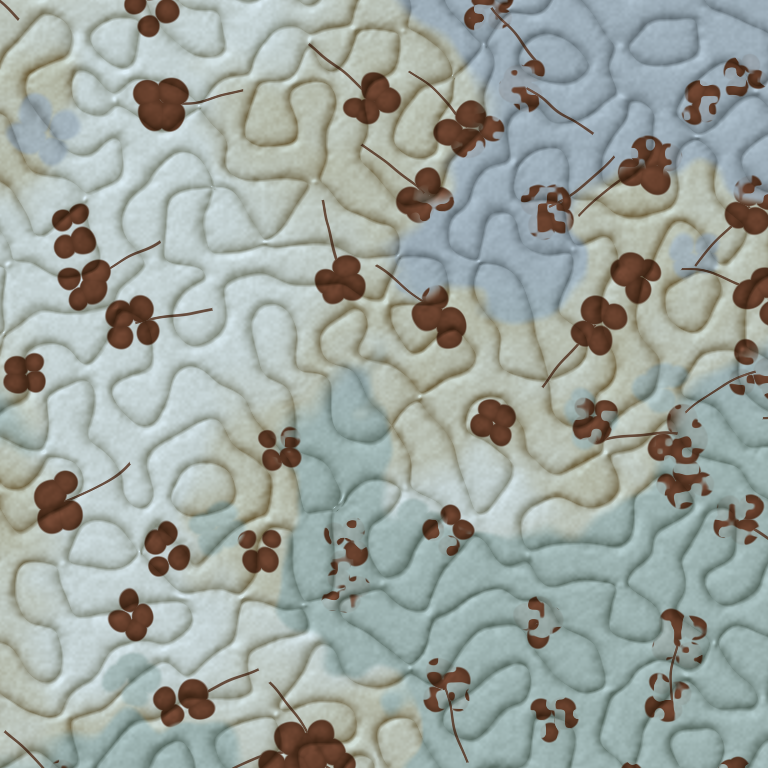
Write a Shadertoy shader that draws this texture.

```glsl
// Meander-quilted cotton in white, cream and blue grey, printed with brown clover blossoms.

const float TAU = 6.2831853;
const float MEANDER_K = TAU * 11.0;          // wave number of the quilting
const vec2 CALM_CENTER = vec2(0.32, 0.60);   // plain white zone
const vec2 TO_LIGHT = vec2(-0.6, 0.8);

const vec3 WHITE_LIGHT = vec3(0.84, 0.90, 0.92);
const vec3 WHITE_SHADE = vec3(0.50, 0.53, 0.48);
const vec3 CREAM_LIGHT = vec3(0.78, 0.82, 0.77);
const vec3 CREAM_SHADE = vec3(0.42, 0.36, 0.22);
const vec3 TEAL_LIGHT = vec3(0.68, 0.77, 0.77);
const vec3 TEAL_SHADE = vec3(0.35, 0.42, 0.39);
const vec3 GREY_LIGHT = vec3(0.68, 0.75, 0.80);
const vec3 GREY_SHADE = vec3(0.38, 0.43, 0.46);
const vec3 BROWN_LIGHT = vec3(0.46, 0.29, 0.21);
const vec3 BROWN_SHADE = vec3(0.22, 0.13, 0.07);

float hash(vec2 p) {
    return fract(sin(dot(p, vec2(127.1, 311.7))) * 43758.5453);
}

float noise(vec2 p) {
    vec2 i = floor(p), f = fract(p);
    f = f * f * (3.0 - 2.0 * f);
    return mix(mix(hash(i), hash(i + vec2(1, 0)), f.x),
               mix(hash(i + vec2(0, 1)), hash(i + vec2(1, 1)), f.x), f.y);
}

vec2 direction(float angle) {
    return vec2(cos(angle), sin(angle));
}

// Random waves of one length: their zero lines are the wandering seams.
// Returns 0 on a seam and 1 on the crest of a lobe.
float seamDistance(vec2 p) {
    float field = 0.0;
    vec2 slope = vec2(0.0);
    for (int i = 0; i < 16; i++) {
        float n = float(i);
        float k = MEANDER_K * mix(0.8, 1.2, hash(vec2(n, 3.0)));
        vec2 wave = k * direction(TAU * (n + hash(vec2(n, 7.0))) / 16.0);
        float phase = dot(wave, p) + TAU * hash(vec2(n, 11.0));
        field += sin(phase);
        slope += wave * cos(phase);
    }
    float crest = MEANDER_K * abs(field);
    return crest / sqrt(dot(slope, slope) + crest * crest + 1.0);
}

// Padded lobes with small puckers along the stitching
float quiltHeight(vec2 p) {
    float d = seamDistance(p);
    float pucker = noise(p * 120.0) - 0.5;
    return sin(d * TAU * 0.25) + pucker * mix(0.34, 0.10, d);
}

float clover(vec2 p, float seed, float size) {
    float d = 1.0;
    for (int i = 0; i < 4; i++) {
        float n = float(i);
        float jitter = hash(vec2(seed, n));
        vec2 petal = direction(TAU * (seed + n * 0.27 + jitter * 0.12));
        d = min(d, length(p - petal * size * mix(0.7, 1.35, jitter)) - size * mix(1.0, 0.75, jitter));
    }
    return d;
}

// Thin curved stalk leaving the blossom
float stem(vec2 p, float seed) {
    vec2 axis = direction(TAU * seed * 3.7);
    vec2 q = vec2(dot(p, axis), dot(p, vec2(-axis.y, axis.x)));
    float bend = (seed - 0.5) * 5.0 * q.x * q.x;
    return max(abs(q.y - bend), abs(q.x - 0.055) - 0.05);
}

// Nearest blossom (x) and stalk (y) of a jittered grid
vec2 scatterClovers(vec2 p, float cells, float size, float share, float seed) {
    vec2 nearest = vec2(1.0);
    vec2 home = floor(p * cells);
    for (int y = -1; y <= 1; y++)
    for (int x = -1; x <= 1; x++) {
        vec2 cell = home + vec2(x, y);
        float id = hash(cell + seed);
        vec2 jitter = vec2(hash(cell + seed + 5.3), hash(cell + seed + 9.1));
        vec2 center = (cell + mix(vec2(0.1), vec2(0.9), jitter)) / cells;
        float chance = share * smoothstep(0.02, 0.32, distance(center, CALM_CENTER));
        if (hash(cell + seed + 17.7) > chance) continue;
        float grown = size * mix(0.8, 1.15, id);
        nearest.x = min(nearest.x, clover(p - center, id, grown));
        if (id > 0.45) nearest.y = min(nearest.y, stem(p - center, id));
    }
    return nearest;
}

void mainImage(out vec4 fragColor, in vec2 fragCoord) {
    vec2 uv = fragCoord / iResolution.y;
    vec2 ripple = vec2(noise(uv * 24.0), noise(uv * 24.0 + 31.0)) - 0.5;
    vec2 p = uv + ripple * 0.014;

    // Relief and light
    float height = quiltHeight(p);
    float relief = height - quiltHeight(p + TO_LIGHT * 0.005);
    float grain = noise(uv * 260.0) - 0.5;
    float tone = 0.66 + relief * 0.62 + (height - 0.7) * 0.42 + grain * 0.10;
    tone = clamp(tone, 0.0, 1.08);

    // Printed zones
    vec2 zone = uv + ripple * 0.05;
    float outward = distance(uv, CALM_CENTER);
    float blueScore = noise(zone * 4.5 + 13.0) + 0.9 * (outward - 0.4);
    float blue = smoothstep(0.63, 0.68, blueScore);
    vec2 paleClover = scatterClovers(p, 5.0, 0.022, 0.45, 41.0);
    blue = max(blue, 0.85 * smoothstep(0.004, -0.004, paleClover.x));
    float cream = noise(zone * 6.0 + 3.0) + 0.9 * (outward - 0.3);
    cream = smoothstep(0.32, 0.62, cream) * mix(0.55, 1.0, noise(zone * 22.0 + 8.0));
    float greyness = smoothstep(0.4, 0.7, uv.y);

    vec3 light = mix(WHITE_LIGHT, CREAM_LIGHT, cream);
    vec3 shade = mix(WHITE_SHADE, CREAM_SHADE, cream);
    light = mix(light, mix(TEAL_LIGHT, GREY_LIGHT, greyness), blue);
    shade = mix(shade, mix(TEAL_SHADE, GREY_SHADE, greyness), blue);
    vec3 color = mix(shade, light, tone);

    // Brown blossoms, broken into flecks on the blue
    vec2 brown = scatterClovers(uv + ripple * 0.008, 7.5, 0.0195, 0.68, 2.0);
    float flecks = smoothstep(0.46, 0.58, noise(uv * 85.0));
    float blossom = smoothstep(0.0015, -0.0015, brown.x) * mix(1.0, flecks, blue * 0.9);
    float stalk = smoothstep(0.0024, 0.0008, brown.y) * 0.85;
    float petalTone = tone * mix(0.6, 1.0, smoothstep(0.0, -0.011, brown.x));
    color = mix(color, mix(BROWN_SHADE, BROWN_LIGHT, petalTone), max(blossom, stalk));

    fragColor = vec4(color, 1.0);
}
```
